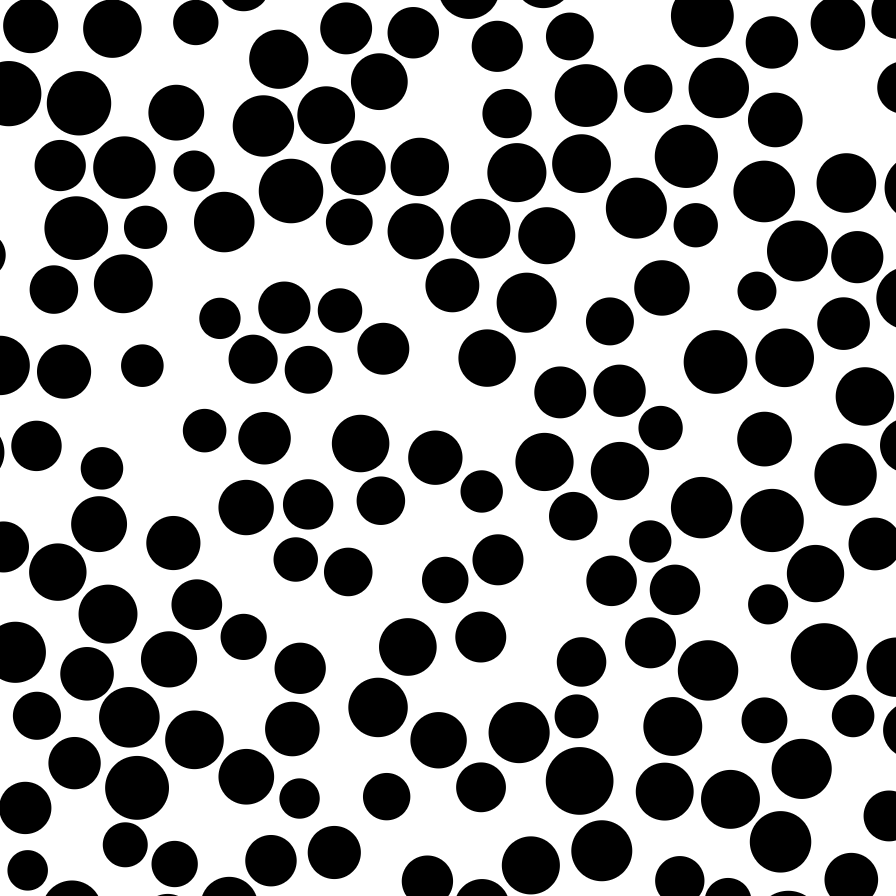
This pattern is drawn by a Shadertoy shader. Its source:

```glsl
// Black discs of varied size scattered on white without touching.
// Jittered hexagonal seeds are pushed apart in a few relaxation passes over
// a shrinking window of cells; the last pass trims any remaining overlap.

#define SPACING    0.0892   // seed distance, in canvas heights
#define JITTER     0.43     // seed displacement, in spacings
#define RADIUS_MIN 0.240    // disc radii, in spacings
#define RADIUS_MAX 0.445
#define PUSH_GAP   0.09     // clearance sought while pushing
#define TRIM_GAP   0.045    // clearance guaranteed at the end
#define PUSH       0.55     // share of an overlap moved by each disc
#define WINDOW     11       // cells per side; each pass removes two

const float ROW_HEIGHT = 0.866;
const float TAU = 6.2832;
const vec3 PAPER = vec3(1.0);
const vec3 INK = vec3(0.0);

vec4 hash42(vec2 p) {
    vec4 q = fract(p.xyxy * vec4(0.1031, 0.1030, 0.0973, 0.1099));
    q += dot(q, q.wzxy + 33.33);
    return fract((q.xxyz + q.yzzw) * q.zywx);
}

// Every other row is shifted by half a cell
float rowShift(float row) {
    return 0.5 * mod(row, 2.0);
}

// Initial disc of a cell: centre in xy, radius in z
vec3 seedDisc(vec2 cell) {
    vec4 h = hash42(cell + 57.0);
    vec2 centre = vec2(cell.x + 0.5 + rowShift(cell.y), (cell.y + 0.5) * ROW_HEIGHT);
    vec2 offset = JITTER * sqrt(h.x) * vec2(cos(TAU * h.y), sin(TAU * h.y));
    return vec3(centre + offset, mix(RADIUS_MIN, RADIUS_MAX, 0.5 * (h.z + h.w)));
}

// Signed distance to the nearest disc, in spacings
float discField(vec2 p) {
    float row = floor(p.y / ROW_HEIGHT);
    vec2 home = vec2(floor(p.x - rowShift(row)), row);

    vec3 discs[WINDOW * WINDOW];
    for (int y = 0; y < WINDOW; y++)
        for (int x = 0; x < WINDOW; x++)
            discs[y * WINDOW + x] = seedDisc(home + vec2(x, y) - float(WINDOW / 2));

    // Results go one slot down-left, which no later disc of the pass reads
    for (int size = WINDOW - 2; size >= 3; size -= 2) {
        bool trimming = size == 3;
        float gap = trimming ? TRIM_GAP : PUSH_GAP;
        for (int y = 0; y < size; y++)
            for (int x = 0; x < size; x++) {
                vec3 disc = discs[(y + 1) * WINDOW + x + 1];
                vec2 push = vec2(0.0);
                float worst = 0.0;
                for (int j = 0; j < 3; j++)
                    for (int i = 0; i < 3; i++) {
                        if (i == 1 && j == 1) continue;
                        vec3 other = discs[(y + j) * WINDOW + x + i];
                        vec2 away = disc.xy - other.xy;
                        float dist = max(length(away), 0.0001);
                        float overlap = max(disc.z + other.z + gap - dist, 0.0);
                        push += PUSH * overlap * away / dist;
                        worst = max(worst, overlap);
                    }
                if (trimming) disc.z -= 0.5 * worst;
                else disc.xy += push;
                discs[y * WINDOW + x] = disc;
            }
    }

    float field = 10.0;
    for (int y = 0; y < 3; y++)
        for (int x = 0; x < 3; x++) {
            vec3 disc = discs[y * WINDOW + x];
            field = min(field, length(p - disc.xy) - disc.z);
        }
    return field;
}

void mainImage(out vec4 fragColor, in vec2 fragCoord) {
    float scale = SPACING * iResolution.y;   // pixels per spacing
    float edge = discField(fragCoord / scale) * scale;
    fragColor = vec4(mix(INK, PAPER, clamp(edge + 0.5, 0.0, 1.0)), 1.0);
}
```
